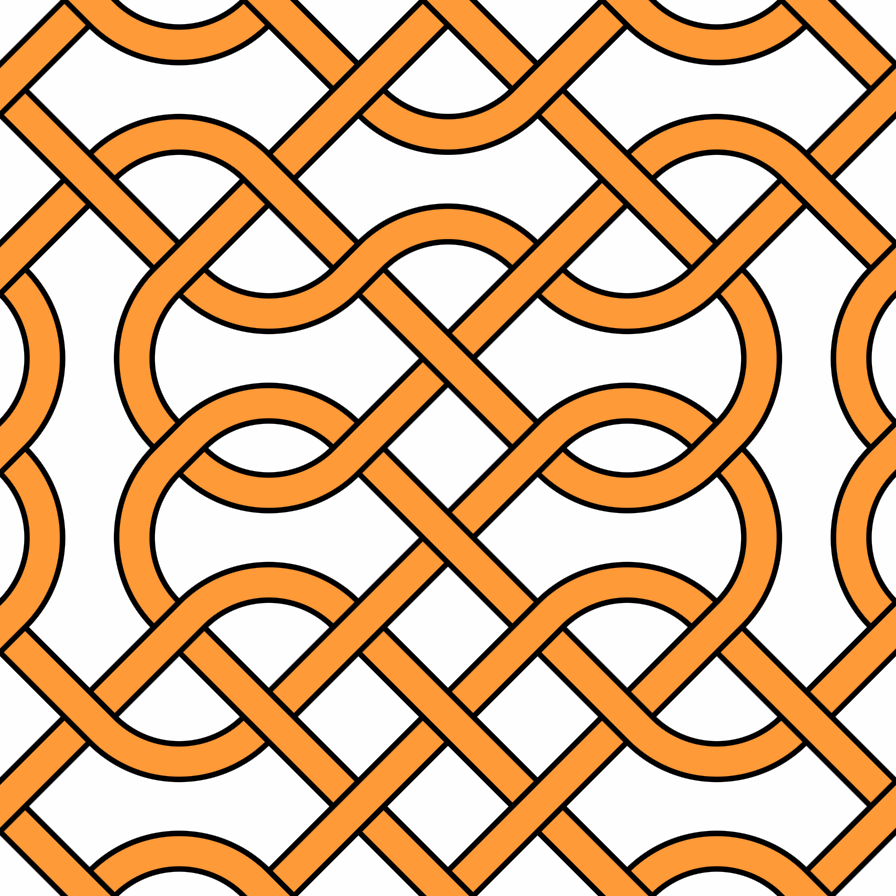
This pattern is drawn by a three.js fragment shader. Its source:

```glsl
// Draws an interlaced knotwork tile of orange, black-edged bands weaving over and under on white.

varying vec2 vUv;

const float GRID = 10.0;          // lattice steps per repeat
const float OUTER_HALF = 0.229;   // half width of a band with its outline
const float INNER_HALF = 0.168;   // half width of the orange core
const float BEND_RADIUS = 1.2071; // brings a bend half a step from its node

const vec3 PAPER = vec3(0.995);
const vec3 INK = vec3(0.0);
const vec3 BAND = vec3(1.0, 0.602, 0.22);

const float NO_BREAK = 0.0;
const float LEVEL_BREAK = 1.0;
const float UPRIGHT_BREAK = 2.0;

bool same(vec2 a, vec2 b) {
  return distance(a, b) < 0.1;
}

// Nodes where the bands turn away from each other instead of crossing.
float breakAt(vec2 node) {
  vec2 cell = mod(node, GRID);
  vec2 folded = abs(cell - 0.5 * GRID);
  if (same(folded, vec2(4.0, 1.0))) return UPRIGHT_BREAK;
  bool level = same(folded, vec2(3.0, 4.0))
            || same(folded, vec2(2.0, 1.0))
            || same(cell, vec2(5.0, 2.0));
  return level ? LEVEL_BREAK : NO_BREAK;
}

// Distance to a pair of opposed arcs that run on into diagonals.
float bendDistance(vec2 p, float kind, float radius) {
  p = abs(kind == UPRIGHT_BREAK ? p.yx : p);
  float centre = radius * sqrt(2.0);
  if (p.x + p.y > centre) return abs(p.x - p.y) * sqrt(0.5);
  return abs(length(p - vec2(0.0, centre)) - radius);
}

// Distance to the strand through a crossing, bent if the next node is broken.
float strandDistance(vec2 p, vec2 node, vec2 direction) {
  vec2 d = p - node;
  vec2 next = node + (dot(d, direction) < 0.0 ? -direction : direction);
  float kind = breakAt(next);
  if (kind != NO_BREAK) return bendDistance(p - next, kind, BEND_RADIUS);
  return abs(d.x * direction.y - d.y * direction.x) * sqrt(0.5);
}

float cover(float halfWidth, float dist, float pixel) {
  return clamp((halfWidth - dist) / pixel + 0.5, 0.0, 1.0);
}

vec3 paintBand(vec3 base, float dist, float pixel) {
  vec3 outlined = mix(base, INK, cover(OUTER_HALF, dist, pixel));
  return mix(outlined, BAND, cover(INNER_HALF, dist, pixel));
}

void main() {
  vec2 p = vec2(vUv.x, 1.0 - vUv.y) * GRID;
  float pixel = max(fwidth(vUv.x) * GRID, 0.0001) * 1.2;

  // Nearest node of the diagonal lattice.
  vec2 diagonal = 2.0 * floor(0.5 * vec2(p.x + p.y, p.x - p.y)) + 1.0;
  vec2 node = 0.5 * vec2(diagonal.x + diagonal.y, diagonal.x - diagonal.y);

  vec3 color = PAPER;
  float kind = breakAt(node);
  if (kind != NO_BREAK) {
    color = paintBand(color, bendDistance(p - node, kind, BEND_RADIUS), pixel);
  } else {
    // Falling strands pass over in odd columns, rising ones in even columns.
    float falling = strandDistance(p, node, vec2(1.0, 1.0));
    float rising = strandDistance(p, node, vec2(1.0, -1.0));
    bool fallingOver = mod(node.x, 2.0) > 0.5;
    color = paintBand(color, fallingOver ? rising : falling, pixel);
    color = paintBand(color, fallingOver ? falling : rising, pixel);
  }
  gl_FragColor = vec4(color, 1.0);
}
```
